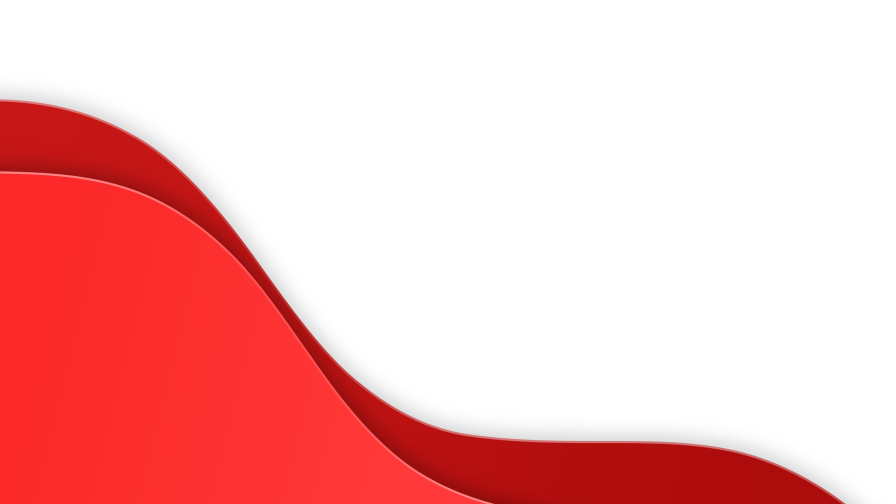
Reproduce this background procedurally as a Shadertoy shader.

```glsl
// Two overlapping red paper waves sweep down from the left over white.
// Each wave edge is a cubic Hermite spline; its signed distance shapes the
// fill, the fine bright rim and the soft shadow cast on the layer beneath.

#define SHADOW_REACH 0.030
#define PAPER_SHADOW 0.13
#define WAVE_SHADOW 0.20
#define RIM_WIDTH 0.0042
#define RIM_STRENGTH 0.42

const vec3 PAPER = vec3(1.0);
const vec3 BACK_LEFT = vec3(0.775, 0.085, 0.085);
const vec3 BACK_RIGHT = vec3(0.675, 0.045, 0.045);
const vec3 FRONT_LEFT = vec3(0.985, 0.160, 0.160);
const vec3 FRONT_RIGHT = vec3(1.000, 0.225, 0.225);

// Spline knots: x, height, slope, all in canvas heights
const vec3 BACK_EDGE[8] = vec3[8](
    vec3(0.000, 0.803, -0.03), vec3(0.278, 0.7245, -0.60),
    vec3(0.509, 0.484, -1.40), vec3(0.694, 0.257, -0.88),
    vec3(0.926, 0.139, -0.15), vec3(1.204, 0.125, 0.00),
    vec3(1.435, 0.111, -0.18), vec3(1.678, 0.000, -0.75));
const vec3 FRONT_EDGE[8] = vec3[8](
    vec3(0.000, 0.660, -0.02), vec3(0.255, 0.627, -0.33),
    vec3(0.463, 0.493, -1.00), vec3(0.648, 0.250, -1.38),
    vec3(0.833, 0.0625, -0.62), vec3(0.995, -0.0035, -0.25),
    vec3(1.300, -0.060, -0.15), vec3(2.000, -0.150, -0.10));

// Height of the spline, continued as a straight line past its last knot
float waveHeight(vec3 knots[8], float x) {
    int i = 0;
    while (i < 6 && x > knots[i + 1].x) i++;
    vec3 a = knots[i], b = knots[i + 1];
    float span = b.x - a.x;
    float t = clamp((x - a.x) / span, 0.0, 1.0);
    float u = 1.0 - t;
    float y = mix(a.y, b.y, t * t * (3.0 - 2.0 * t));
    y += span * t * u * (a.z * u - b.z * t);
    return y + b.z * max(x - b.x, 0.0);
}

// x: signed distance above the edge, y: how level the edge is (0 to 1)
vec2 waveField(vec3 knots[8], vec2 p) {
    float e = 0.002;
    float y = waveHeight(knots, p.x);
    float slope = (waveHeight(knots, p.x + e) - y) / e;
    float level = 1.0 / (1.0 + slope * slope);
    return vec2((p.y - y) * sqrt(level), level);
}

// Lay one wave over the colour below it
vec3 addWave(vec3 below, vec3 fill, vec2 field, float shadow, float pixel) {
    float d = field.x;
    float fade = max(d, 0.0) / SHADOW_REACH;
    below *= 1.0 - shadow * exp(-fade * fade - 0.6 * fade);
    float rim = smoothstep(-RIM_WIDTH - pixel, -RIM_WIDTH + pixel, d);
    fill = mix(fill, vec3(1.0), rim * RIM_STRENGTH * field.y);
    return mix(below, fill, smoothstep(pixel, -pixel, d));
}

void mainImage(out vec4 fragColor, in vec2 fragCoord) {
    vec2 p = fragCoord / iResolution.y;
    float pixel = 0.7 / iResolution.y;

    // Slightly diagonal gradients inside the two waves
    float across = p.x - 0.25 * p.y;
    vec3 back = mix(BACK_LEFT, BACK_RIGHT, smoothstep(-0.1, 1.75, across));
    vec3 front = mix(FRONT_LEFT, FRONT_RIGHT, clamp(across / 0.8, 0.0, 1.0));

    vec3 color = addWave(PAPER, back, waveField(BACK_EDGE, p), PAPER_SHADOW, pixel);

    // The front wave shades only the back wave, not the paper
    vec2 frontField = waveField(FRONT_EDGE, p);
    float onBack = smoothstep(pixel, -pixel, waveField(BACK_EDGE, p).x);
    color = addWave(color, front, frontField, WAVE_SHADOW * onBack, pixel);

    fragColor = vec4(color, 1.0);
}
```
